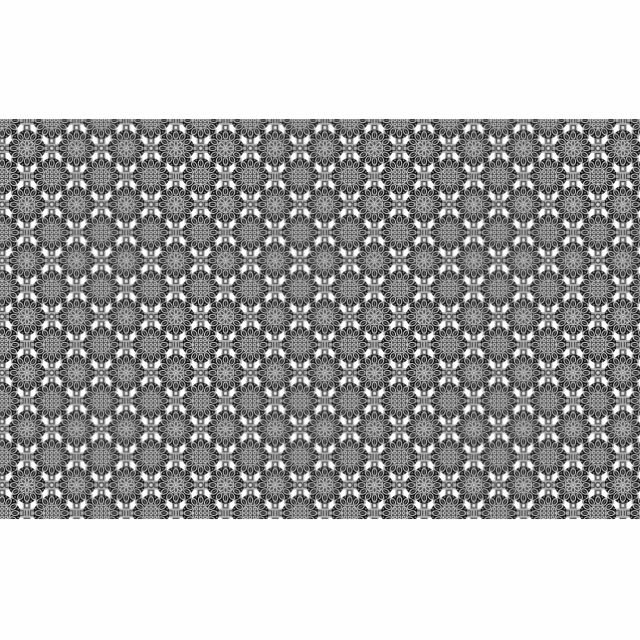
This pattern is drawn by a three.js fragment shader. Its source:

```glsl
// Band of interlocking lace medallions in black, grey and white, on plain white.
// Two staggered lattices hold the dark medallions; pale connectors with white
// cut-outs fill the gaps. Sharpness drifts slowly, like a resized print.
varying vec2 vUv;

float soft; // half width of every smoothed edge, in lattice units

float fill(float d) {
  return 1.0 - smoothstep(-soft, soft, d);
}

float stroke(float d, float halfWidth) {
  return fill(abs(d) - halfWidth);
}

float ellipse(vec2 p, vec2 r) {
  return (length(p / r) - 1.0) * min(r.x, r.y);
}

float box(vec2 p, vec2 halfSize) {
  vec2 d = abs(p) - halfSize;
  return length(max(d, 0.0)) + min(max(d.x, d.y), 0.0);
}

// Offset from the nearest point of a lattice
vec2 nearest(vec2 p, vec2 period) {
  return mod(p + 0.5 * period, period) - 0.5 * period;
}

// Folds the plane into one of n equal sectors around the x axis
vec2 foldAngle(vec2 p, float n) {
  float sector = 6.28319 / n;
  float angle = mod(atan(p.y, p.x) + 0.5 * sector, sector) - 0.5 * sector;
  return length(p) * vec2(cos(angle), sin(angle));
}

float medallion(vec2 p, bool floral) {
  float r = length(p);
  float tone = 0.05;

  // Twelve veined petals, with small beads between their tips
  vec2 sector = foldAngle(p, 12.0);
  vec2 petal = sector - vec2(0.26, 0.0);
  vec2 bead = vec2(sector.x, abs(sector.y)) - vec2(0.325, 0.087);
  tone = mix(tone, 0.84, stroke(ellipse(petal, vec2(0.072, 0.047)), 0.009));
  tone = mix(tone, 0.55, fill(ellipse(petal, vec2(0.035, 0.011))));
  tone = mix(tone, 0.5, fill(length(bead) - 0.016));

  // Core: an eight-petal flower or a lattice of small rings, both in a ring
  float core = fill(r - 0.18);
  tone = mix(tone, 0.3, core);
  float lace = stroke(r - 0.165, 0.009);
  if (floral) {
    vec2 leaf = foldAngle(p, 8.0) - vec2(0.1, 0.0);
    lace = max(lace, stroke(ellipse(leaf, vec2(0.058, 0.032)), 0.009));
    lace = max(lace, fill(r - 0.025));
  } else {
    vec2 link = nearest(p, vec2(0.085));
    lace = max(lace, stroke(length(link) - 0.027, 0.009));
  }
  return mix(tone, 0.82, lace * core);
}

float connector(vec2 p, bool barred) {
  vec2 m = abs(p);
  float tone = 0.68;
  // Framed links to the sides, above and below
  tone = mix(tone, 0.24, stroke(box(m - vec2(0.12, 0.0), vec2(0.045, 0.045)), 0.009));
  tone = mix(tone, 0.24, stroke(box(m - vec2(0.0, 0.15), vec2(0.045, 0.045)), 0.009));
  tone = mix(tone, 0.95, fill(ellipse(m - vec2(0.0, 0.15), vec2(0.018, 0.025))));
  // Centre: twin bars or an eyelet
  if (barred) {
    tone = mix(tone, 0.24, fill(box(m - vec2(0.03, 0.0), vec2(0.01, 0.05))));
  } else {
    tone = mix(tone, 0.24, stroke(length(p) - 0.05, 0.01));
    tone = mix(tone, 0.9, fill(length(p) - 0.02));
  }
  return tone;
}

// L-shaped white opening, mirrored into four corners
float cutOut(vec2 p) {
  vec2 m = abs(p);
  float upright = box(m - vec2(0.13, 0.185), vec2(0.034, 0.07)) - 0.015;
  float foot = box(m - vec2(0.15, 0.14), vec2(0.055, 0.035)) - 0.015;
  return min(upright, foot);
}

void main() {
  // Lattice units: one horizontal repeat is 1
  vec2 period = vec2(1.0, 1.13);
  vec2 p = (vUv - vec2(0.042, 0.5052)) / 0.0776;

  // Slow drift between crisp and soft repeats
  vec2 drift = cos(6.28319 * (vUv - vec2(0.625, 0.4635)) / vec2(0.31, 0.262));
  soft = 0.021 - 0.003 * (drift.x + drift.y);

  // Nearest medallion of the two staggered lattices
  vec2 a = nearest(p, period);
  vec2 b = nearest(p + 0.5 * period, period);
  bool floral = dot(a, a) < dot(b, b);
  vec2 centred = floral ? a : b;

  // Nearest gap, between neighbours in a row
  vec2 gapA = nearest(p + vec2(0.5, 0.0), period);
  vec2 gapB = nearest(p + vec2(0.0, 0.565), period);
  bool barred = dot(gapB, gapB) < dot(gapA, gapA);
  vec2 gap = barred ? gapB : gapA;

  // Pale connectors and white openings around scalloped medallions
  float scallop = 0.362 - 0.01 * cos(12.0 * atan(centred.y, centred.x));
  float rim = length(centred) - scallop;
  float tone = mix(connector(gap, barred), medallion(centred, floral), fill(rim));
  tone = mix(tone, 0.995, fill(max(cutOut(gap), -rim - 0.01)));

  // Plain white above and below the band
  float band = smoothstep(0.188, 0.19, vUv.y) * (1.0 - smoothstep(0.813, 0.815, vUv.y));
  gl_FragColor = vec4(vec3(mix(0.995, tone, band)), 1.0);
}
```
